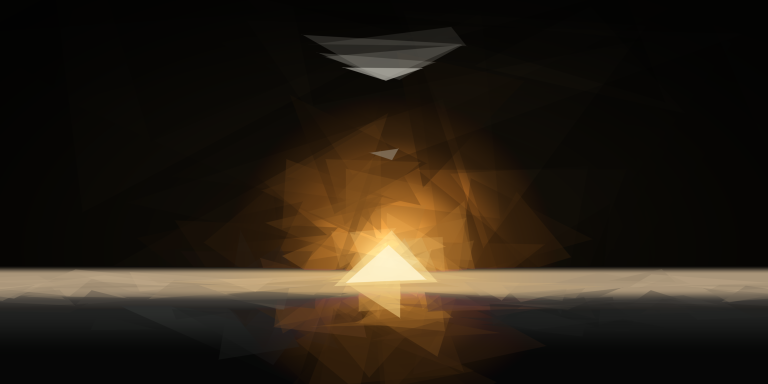
This background is drawn by a Shadertoy shader. Its source:

```glsl
// Translucent facets forming a glowing amber dome on a pale horizon under a dark sky.
#define GLOW_CENTER vec2(0.016, 0.305)
#define GLOW_FACETS 64
#define BAND_FACETS 72
#define SKY_FACETS 24
#define GLOW_ALPHA 0.30
#define BAND_ALPHA 0.36
#define BAND_TOP 0.292
#define BAND_BOTTOM 0.222
#define CREAM vec3(1.0, 0.96, 0.82)
#define SAND vec3(0.66, 0.58, 0.47)

float hash(float n) { return fract(sin(n * 127.1 + 3.7) * 43758.545); }

float cross2(vec2 a, vec2 b) { return a.x * b.y - a.y * b.x; }

float edgeDistance(vec2 p, vec2 a, vec2 b) {
    return cross2(b - a, p - a) / max(length(b - a), 0.0001);
}

// Antialiased triangle coverage for either winding
float triangle(vec2 p, vec2 a, vec2 b, vec2 c) {
    float winding = cross2(b - a, c - a) < 0.0 ? -1.0 : 1.0;
    float d = min(edgeDistance(p, a, b) * winding,
              min(edgeDistance(p, b, c) * winding, edgeDistance(p, c, a) * winding));
    float aa = 0.7 / iResolution.y;
    return smoothstep(-aa, aa, d);
}

vec2 randomCorner(vec2 size, float seed, float k) {
    float angle = 6.2832 * (hash(seed) + (k + 0.55 * hash(seed + k + 1.3)) / 3.0);
    return size * vec2(cos(angle), sin(angle));
}

float facet(vec2 p, vec2 center, vec2 size, float seed) {
    return triangle(p, center + randomCorner(size, seed, 0.0),
                       center + randomCorner(size, seed, 1.0),
                       center + randomCorner(size, seed, 2.0));
}

// Dark sky, fading to cold black below the horizon
vec3 backdrop(vec2 p) {
    vec3 sky = mix(vec3(0.050, 0.040, 0.022), vec3(0.012, 0.011, 0.008),
                   smoothstep(0.2, 1.05, length((p - vec2(0.0, 0.35)) * vec2(0.75, 1.3))));
    vec3 water = mix(vec3(0.022, 0.024, 0.022), vec3(0.13, 0.135, 0.13),
                     smoothstep(0.07, 0.20, p.y));
    return mix(water, sky, smoothstep(0.23, 0.27, p.y));
}

// Cream core cooling through gold to brown
vec3 glow(vec2 p) {
    vec2 q = p - GLOW_CENTER;
    q.y *= q.y < 0.0 ? 1.3 : 1.0;
    float d = length(q);
    vec3 color = mix(CREAM, vec3(0.93, 0.78, 0.46), smoothstep(0.01, 0.06, d));
    color = mix(color, vec3(0.75, 0.51, 0.21), smoothstep(0.05, 0.11, d));
    color = mix(color, vec3(0.54, 0.34, 0.12), smoothstep(0.10, 0.18, d));
    color = mix(color, vec3(0.29, 0.17, 0.055), smoothstep(0.17, 0.26, d));
    color = mix(color, vec3(0.13, 0.08, 0.03), smoothstep(0.25, 0.35, d));
    return color * (1.0 - smoothstep(0.32, 0.52, d));
}

vec3 horizon(vec2 p) {
    float top = 1.0 - smoothstep(BAND_TOP - 0.006, BAND_TOP + 0.018, p.y);
    float pale = smoothstep(BAND_BOTTOM - 0.008, BAND_BOTTOM + 0.025, p.y);
    float haze = 0.38 * smoothstep(0.16, BAND_BOTTOM, p.y);
    vec3 sand = mix(SAND, vec3(0.86, 0.70, 0.45), exp(-9.0 * p.x * p.x));
    return top * mix(haze * vec3(0.62, 0.59, 0.55), sand, pale);
}

void mainImage(out vec4 fragColor, in vec2 fragCoord) {
    vec2 p = fragCoord / iResolution.y;
    p.x -= 0.5 * iResolution.x / iResolution.y;
    vec3 color = max(backdrop(p), glow(p));

    // Broad facets vary the darkness
    for (int i = 0; i < SKY_FACETS; i++) {
        float s = float(i) * 7.13 + 2.0;
        vec2 center = vec2(2.2 * hash(s) - 1.1, mix(0.3, 1.0, hash(s + 0.4)));
        float cover = facet(p, center, vec2(0.55, 0.32) * mix(0.5, 1.2, hash(s + 0.7)), s);
        color *= mix(1.0, mix(0.72, 1.35, hash(s + 0.9)), cover);
    }

    // Dome facets shrink from the rim towards the core
    for (int i = 0; i < GLOW_FACETS; i++) {
        float s = float(i) * 5.37 + 211.0;
        float radius = 0.40 * (1.0 - float(i) / float(GLOW_FACETS)) + 0.01;
        float angle = 6.2832 * hash(s + 0.3);
        vec2 center = GLOW_CENTER + radius * vec2(cos(angle), sin(angle) * (sin(angle) < 0.0 ? 0.75 : 1.0));
        vec2 size = (0.045 + 0.42 * radius) * vec2(mix(0.8, 1.5, hash(s + 0.6)), 0.85);
        vec3 tint = max(glow(center), backdrop(center)) * mix(0.85, 1.2, hash(s + 0.8));
        color = mix(color, tint, GLOW_ALPHA * facet(p, center, size, s));
    }

    // Horizon with long flat slivers
    color = max(color, horizon(p));
    for (int i = 0; i < BAND_FACETS; i++) {
        float s = float(i) * 3.91 + 517.0;
        vec2 center = vec2(2.2 * hash(s) - 1.1, mix(0.11, 0.287, sqrt(hash(s + 0.2))));
        vec2 size = vec2(mix(0.07, 0.28, hash(s + 0.5)), mix(0.012, 0.032, hash(s + 0.7)));
        vec3 tint = max(max(horizon(center), glow(center)), backdrop(center));
        tint *= mix(0.80, 1.18, hash(s + 0.9));
        color = mix(color, tint, BAND_ALPHA * facet(p, center, size, s));
    }

    // Bright pyramid at the core
    color = mix(color, vec3(0.98, 0.88, 0.60), 0.55 * triangle(p, vec2(-0.13, 0.255), vec2(0.02, 0.40), vec2(0.14, 0.265)));
    color = mix(color, CREAM, 0.80 * triangle(p, vec2(-0.10, 0.263), vec2(0.012, 0.362), vec2(0.11, 0.272)));
    color = mix(color, vec3(0.95, 0.82, 0.52), 0.55 * triangle(p, vec2(-0.10, 0.263), vec2(0.042, 0.27), vec2(0.042, 0.172)));

    // Small grey shard above the dome
    color = mix(color, vec3(0.54, 0.48, 0.40), 0.75 * triangle(p, vec2(-0.037, 0.602), vec2(0.038, 0.613), vec2(0.021, 0.583)));

    // Pale crescent in the upper sky
    vec3 silver = vec3(0.66, 0.65, 0.61);
    color = mix(color, silver, 0.20 * triangle(p, vec2(-0.211, 0.909), vec2(0.203, 0.885), vec2(-0.005, 0.792)));
    color = mix(color, silver, 0.13 * triangle(p, vec2(-0.18, 0.885), vec2(0.175, 0.93), vec2(0.215, 0.88)));
    color = mix(color, silver, 0.22 * triangle(p, vec2(-0.155, 0.852), vec2(0.205, 0.883), vec2(0.04, 0.792)));
    color = mix(color, silver, 0.25 * triangle(p, vec2(-0.17, 0.862), vec2(0.135, 0.838), vec2(0.005, 0.790)));
    color = mix(color, vec3(0.82, 0.81, 0.77), 0.55 * triangle(p, vec2(-0.105, 0.824), vec2(0.10, 0.822), vec2(0.005, 0.790)));

    fragColor = vec4(clamp(color, 0.0, 1.0), 1.0);
}
```
